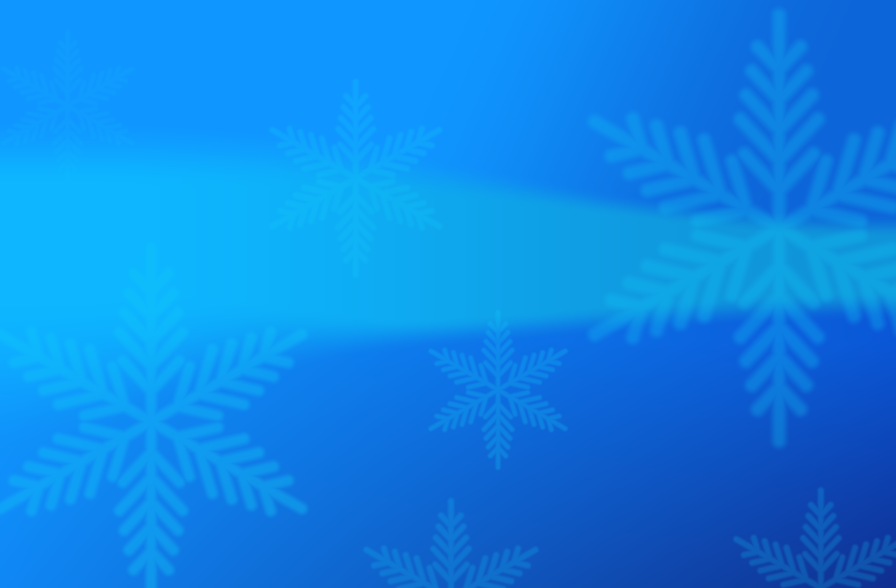
Give the GLSL for this background, as a WebGL 2 fragment shader.

```glsl
#version 300 es
precision highp float;
// Blue winter background: a soft cyan light band with pale snowflakes.

#define ARM_WIDTH 0.03
#define BRANCHES 5
#define BRANCH_START 0.17
#define BRANCH_STEP 0.138
#define FLAKE_TINT vec3(0.06, 0.78, 0.97)
#define SKY_LIGHT vec3(0.06, 0.59, 1.0)
#define SKY_DARK vec3(0.05, 0.40, 0.85)
#define BAND_LEFT vec3(0.05, 0.715, 1.0)
#define BAND_RIGHT vec3(0.06, 0.58, 0.85)

uniform vec2 u_resolution;
out vec4 fragColor;

const int FLAKES = 7;
// Centre, radius (in canvas heights) and opacity of each flake.
const vec4 flakes[FLAKES] = vec4[FLAKES](
    vec4(0.115, 0.820, 0.130, 0.12),
    vec4(0.605, 0.697, 0.169, 0.28),
    vec4(1.325, 0.612, 0.373, 0.30),
    vec4(0.257, 0.283, 0.305, 0.38),
    vec4(0.847, 0.337, 0.136, 0.27),
    vec4(0.767, -0.018, 0.171, 0.22),
    vec4(1.396, 0.000, 0.171, 0.22));

float segment(vec2 p, vec2 a, vec2 b) {
    vec2 pa = p - a, ba = b - a;
    return length(pa - ba * clamp(dot(pa, ba) / dot(ba, ba), 0.0, 1.0));
}

// Distance to a unit snowflake, folded into half of one upright arm.
float snowflake(vec2 p) {
    float sector = radians(60.0);
    float angle = atan(p.x, p.y);
    angle = abs(angle - sector * round(angle / sector));
    p = length(p) * vec2(sin(angle), cos(angle));
    float d = segment(p, vec2(0.0), vec2(0.0, 1.0 - ARM_WIDTH));
    for (int i = 0; i < BRANCHES; i++) {
        float start = BRANCH_START + BRANCH_STEP * float(i);
        float reach = i == 0 ? 0.21 : 0.27 - 0.035 * float(i);
        vec2 base = vec2(0.0, start);
        d = min(d, segment(p, base, base + reach * vec2(0.75, 0.8)));
    }
    return d - ARM_WIDTH;
}

vec3 background(vec2 uv) {
    // Upper sky darkens toward the right.
    float shade = smoothstep(0.5, 0.98, uv.x + 0.3 * (1.0 - uv.y));
    vec3 sky = mix(SKY_LIGHT, SKY_DARK, shade);

    // Lower field falls to navy in the right corner.
    vec3 floorRow = mix(vec3(0.06, 0.53, 0.96), vec3(0.06, 0.18, 0.56), uv.x);
    vec3 upperRow = mix(vec3(0.06, 0.60, 1.0), vec3(0.04, 0.34, 0.84), uv.x);
    vec3 field = mix(floorRow, upperRow, clamp(uv.y / 0.42, 0.0, 1.0));

    // Light band, diffuse on the left and crisper on the right.
    float top = 0.69 - 0.085 * smoothstep(0.3, 1.0, uv.x);
    float bottom = mix(0.365, 0.425, smoothstep(0.0, 0.35, uv.x))
                 + 0.055 * smoothstep(0.3, 1.0, uv.x);
    float topSoft = mix(0.11, 0.03, smoothstep(0.1, 0.75, uv.x));
    float bottomSoft = mix(0.14, 0.025, smoothstep(0.0, 0.5, uv.x));
    float below = 1.0 - smoothstep(top - 0.01, top + topSoft, uv.y);
    float above = smoothstep(bottom - bottomSoft, bottom + bottomSoft, uv.y);
    vec3 band = mix(BAND_LEFT, BAND_RIGHT, smoothstep(0.1, 0.95, uv.x));

    vec3 base = mix(field, sky, smoothstep(0.45, 0.6, uv.y));
    return mix(base, band, below * above);
}

void main() {
    vec2 uv = gl_FragCoord.xy / u_resolution;
    vec2 p = gl_FragCoord.xy / u_resolution.y;
    vec3 color = background(uv);

    // Larger flakes are nearer and more out of focus.
    for (int i = 0; i < FLAKES; i++) {
        vec4 flake = flakes[i];
        float d = snowflake((p - flake.xy) / flake.z) * flake.z;
        float blur = max(0.002 + 0.045 * flake.z * flake.z, 1.0 / u_resolution.y);
        float cover = 1.0 - smoothstep(-blur, blur, d);
        color = mix(color, FLAKE_TINT, cover * flake.w);
    }
    fragColor = vec4(color, 1.0);
}
```
